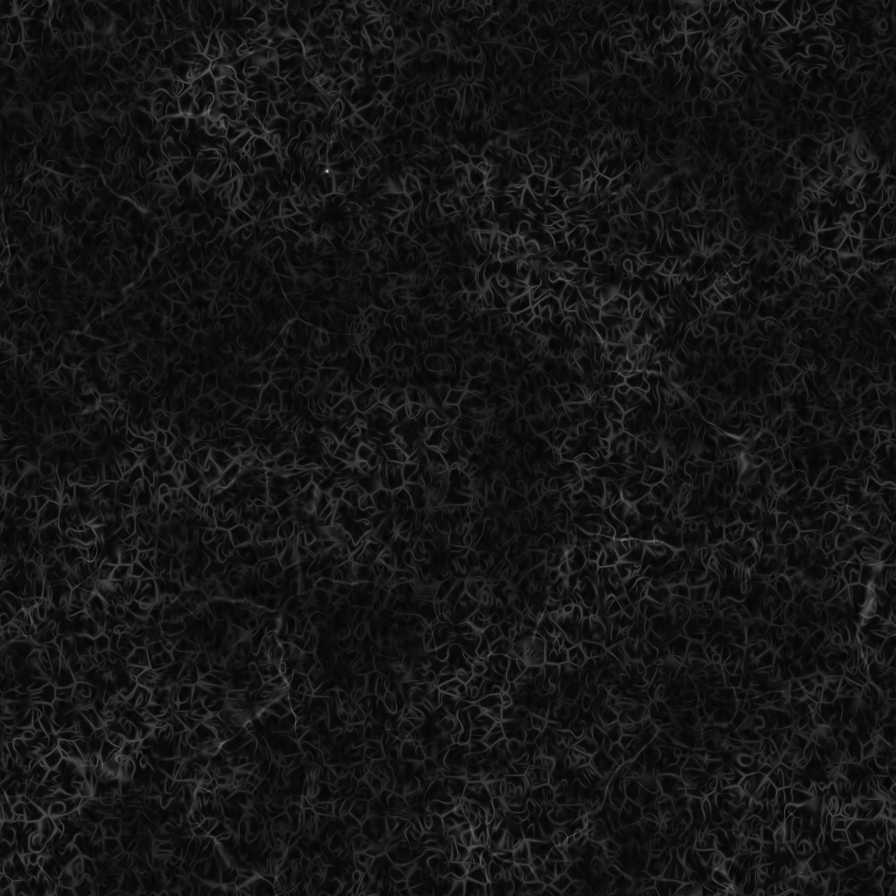
Reproduce this texture map procedurally as a Shadertoy shader.

```glsl
// Tileable black worn surface covered in fine grey wrinkles and long broken cracks.

const vec3 DUST_COLOR = vec3(0.85);

vec2 hash2(vec2 cell, float seed) {
    vec3 q = fract(vec3(cell.xyx + seed * 17.3) * vec3(0.1031, 0.1030, 0.0973));
    q += dot(q, q.yzx + 33.33);
    return fract((q.xx + q.yz) * q.zy);
}

vec2 gradientAt(vec2 cell, vec2 period, float seed) {
    float angle = 6.2832 * hash2(mod(cell, period), seed).x;
    return vec2(cos(angle), sin(angle));
}

// Gradient noise that repeats once per unit square, about -0.7 to 0.7.
float noise(vec2 uv, vec2 freq, float seed) {
    vec2 p = uv * freq, i = floor(p), f = p - i;
    vec2 u = f * f * f * (f * (f * 6.0 - 15.0) + 10.0);
    vec2 e = vec2(1.0, 0.0);
    float a = dot(gradientAt(i, freq, seed), f);
    float b = dot(gradientAt(i + e.xy, freq, seed), f - e.xy);
    float c = dot(gradientAt(i + e.yx, freq, seed), f - e.yx);
    float d = dot(gradientAt(i + e.xx, freq, seed), f - e.xx);
    return mix(mix(a, b, u.x), mix(c, d, u.x), u.y);
}

// Approximate distance to the nearest border of scattered cells.
float cellBorder(vec2 uv, float freq, float seed) {
    vec2 p = uv * freq, i = floor(p), f = p - i;
    float nearest = 8.0, second = 8.0;
    for (int y = -1; y <= 1; y++)
    for (int x = -1; x <= 1; x++) {
        vec2 o = vec2(x, y);
        float d = length(o + hash2(mod(i + o, vec2(freq)), seed) - f);
        second = min(second, max(nearest, d));
        nearest = min(nearest, d);
    }
    return 0.5 * (second - nearest) / freq;
}

// Soft line profile from a distance and a half width.
float softLine(float dist, float width) {
    float t = dist / width;
    return exp(-t * t);
}

// Thin filaments along the zero crossings of the noise.
float filaments(vec2 uv, vec2 freq, float width, float seed) {
    return softLine(noise(uv, freq, seed) / max(freq.x, freq.y), width);
}

// Mask that fades lines in and out along their length.
float breakup(vec2 uv, float freq, float low, float high, float seed) {
    return smoothstep(low, high, noise(uv, vec2(freq), seed));
}

vec2 warp(vec2 uv, float freq, float amount, float seed) {
    return uv + amount * vec2(noise(uv, vec2(freq), seed), noise(uv, vec2(freq), seed + 1.0));
}

// Dense network of small wrinkles, mostly upright, in places lying flat.
float wrinkles(vec2 uv) {
    vec2 p = warp(uv, 30.0, 0.008, 1.0);
    float upright = filaments(p, vec2(104.0, 58.0), 0.0013, 3.0);
    float flat_ = filaments(p, vec2(50.0, 92.0), 0.0012, 4.0);
    float lean = breakup(uv, 7.0, -0.1, 0.4, 5.0);
    float streaks = mix(upright, flat_, lean) * breakup(uv, 62.0, -0.3, 0.4, 6.0);
    float loops = filaments(p, vec2(60.0, 48.0), 0.0013, 7.0) * breakup(uv, 36.0, -0.3, 0.4, 8.0);
    float mesh = softLine(cellBorder(p, 46.0, 9.0), 0.0015) * breakup(uv, 28.0, -0.3, 0.35, 10.0);
    return max(max(0.85 * streaks, loops), mesh);
}

// Sparse branching cracks at two sizes, with jagged paths.
float cracks(vec2 uv) {
    vec2 p = warp(warp(uv, 9.0, 0.035, 11.0), 42.0, 0.012, 13.0);
    float longOnes = softLine(cellBorder(p, 6.0, 15.0), 0.0017) * breakup(uv, 5.0, -0.02, 0.3, 16.0);
    float shortOnes = softLine(cellBorder(p, 17.0, 17.0), 0.0015) * breakup(uv, 12.0, 0.0, 0.4, 18.0);
    float flicker = 0.45 + 0.55 * breakup(uv, 80.0, -0.3, 0.3, 19.0);
    return flicker * max(longOnes, 0.75 * shortOnes);
}

// A few tiny bright specks.
float dust(vec2 uv, float freq) {
    vec2 cell = floor(uv * freq);
    vec2 center = 0.3 + 0.4 * hash2(cell, 21.0);
    float present = step(0.9985, hash2(cell, 22.0).x);
    return present * softLine(length(fract(uv * freq) - center) / freq, 0.0018);
}

void mainImage(out vec4 fragColor, in vec2 fragCoord) {
    vec2 uv = fragCoord / iResolution.xy;

    // Broad worn and untouched regions
    float region = 0.75 * noise(uv, vec2(4.0), 23.0) + 0.5 * noise(uv, vec2(11.0), 24.0);
    float wear = 0.45 + smoothstep(-0.35, 0.45, region);

    // Faint upright grain beneath the wrinkles
    float grain = 0.5 + noise(uv, vec2(150.0, 84.0), 25.0);

    float tone = 0.022 + 0.03 * grain;
    tone += 0.17 * wear * wrinkles(uv);
    tone += 0.2 * (0.4 + 0.5 * wear) * cracks(uv);

    vec3 color = mix(vec3(tone), DUST_COLOR, dust(uv, 40.0));
    fragColor = vec4(color, 1.0);
}
```
